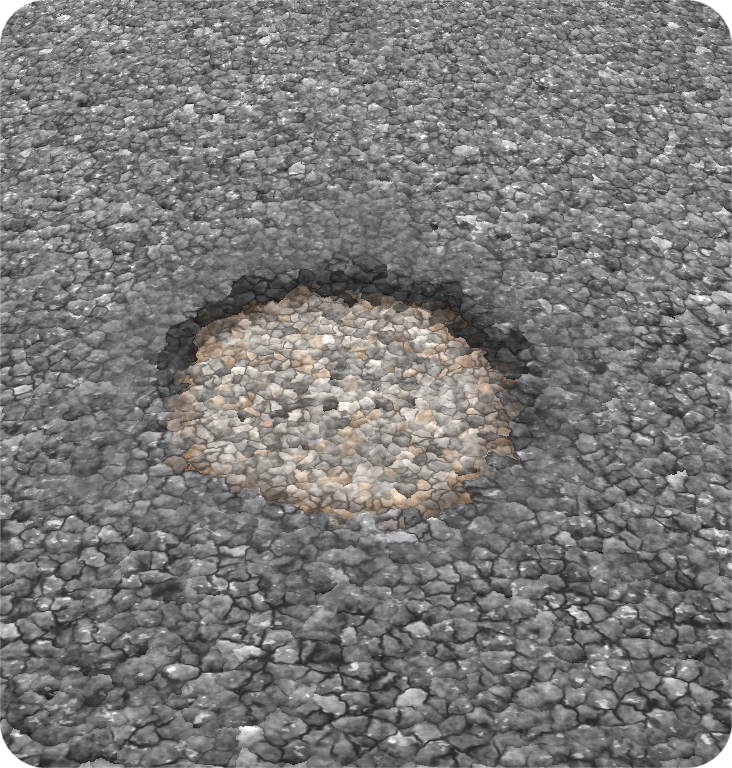
Give the GLSL for this texture, as a Shadertoy shader.

```glsl
// Worn asphalt seen at an angle, with a shallow pothole of pale gravel.
// Jittered Voronoi cells on a receding ground plane form the stones; coarse
// cell centres decide the ragged rim, and finer cells fill the gravel bed.

const float HORIZON = 1.5;
const float STRETCH = 1.45;
const float DENSITY = 43.0;

float hash(vec2 p) {
    vec3 q = fract(p.xyx * vec3(0.1031, 0.103, 0.0973));
    q += dot(q, q.yzx + 33.33);
    return fract((q.x + q.y) * q.z);
}

vec2 hash2(vec2 p) {
    return vec2(hash(p), hash(p + 57.3));
}

float noise(vec2 p) {
    vec2 i = floor(p), f = fract(p);
    f = f * f * (3.0 - 2.0 * f);
    return mix(mix(hash(i), hash(i + vec2(1, 0)), f.x),
               mix(hash(i + vec2(0, 1)), hash(i + 1.0), f.x), f.y);
}

// Each octave is turned to hide the lattice.
float fbm(vec2 p) {
    mat2 turn = mat2(1.6, 1.2, -1.2, 1.6);
    vec2 a = turn * p, b = turn * a;
    return 0.5 * noise(p) + 0.32 * noise(a + 7.0) + 0.18 * noise(b + 19.0);
}

// Canvas position to ground plane and back; stones shrink with distance.
vec2 toGround(vec2 p) {
    float depth = HORIZON - p.y;
    return DENSITY * vec2((p.x - 0.476) / depth, -STRETCH * log(depth));
}

vec2 toCanvas(vec2 g) {
    float depth = exp(-g.y / (DENSITY * STRETCH));
    return vec2(g.x / DENSITY * depth + 0.476, HORIZON - depth);
}

// Nearest stone: xy = offset from its centre, z = gap to neighbour; id = cell.
vec3 stones(vec2 g, out vec2 id) {
    vec2 cell = floor(g), offset = vec2(0);
    float near = 9.0, next = 9.0;
    for (int j = -1; j <= 1; j++)
    for (int i = -1; i <= 1; i++) {
        vec2 c = cell + vec2(i, j);
        vec2 r = g - c - hash2(c);
        float d = length(r);
        if (d < near) { next = near; near = d; offset = r; id = c; }
        else next = min(next, d);
    }
    return vec3(offset, next - near);
}

// Pothole outline in relative radii: an oval cut off at the lower left.
float pothole(vec2 p) {
    vec2 r = (p - vec2(0.442, 0.472)) / vec2(0.222, 0.155);
    float cut = dot(p - vec2(0.26, 0.388), vec2(-0.31, -0.95)) / 0.155;
    return max(length(r) - 1.0, cut) + 0.13 * (noise(p * 22.0) - 0.5);
}

float blob(vec2 p, vec2 centre, vec2 radii) {
    return exp(-dot((p - centre) / radii, (p - centre) / radii));
}

vec3 tarStone(float pick, float y) {
    float tone = mix(0.46, 0.53, smoothstep(0.0, 0.9, y)) + 0.16 * (pick - 0.5);
    tone += 0.17 * smoothstep(0.94, 1.0, pick);
    return tone * vec3(0.995, 0.99, 1.01);
}

vec3 gravelStone(float pick, float tint, float edge) {
    vec3 c = mix(vec3(0.57, 0.56, 0.55), vec3(0.86, 0.83, 0.8), pick);
    c = mix(c, vec3(0.78, 0.68, 0.58), 0.75 * smoothstep(0.8, 1.0, tint + 0.12 * edge));
    return c * mix(0.72, 1.0, smoothstep(0.04, 0.25, tint));
}

void mainImage(out vec4 fragColor, in vec2 fragCoord) {
    vec2 p = fragCoord / iResolution.y;
    float aspect = iResolution.x / iResolution.y;

    // Crooked stone outlines
    vec2 g = toGround(p);
    vec2 warped = g + 0.75 * (vec2(fbm(g * 1.5), fbm(g * 1.5 + 31.0)) - 0.5);
    vec2 id;
    vec3 s = stones(warped, id);
    float d = pothole(toCanvas(warped - s.xy)) + 0.12 * (hash(id + 3.0) - 0.5);
    float ring = pothole(p);

    // Zones: gravel bed, shaded upper wall, smooth tar around it
    float bed = 1.0 - smoothstep(-0.06, 0.06, d);
    vec2 dir = normalize(p - vec2(0.442, 0.472));
    float wall = smoothstep(-0.12, 0.0, d) * (1.0 - smoothstep(0.08, 0.26, d));
    wall *= smoothstep(-0.1, 0.35, dir.y);
    wall = max(wall, 0.5 * blob(p, vec2(0.69, 0.47), vec2(0.045, 0.07)) * (1.0 - bed));
    float smear = smoothstep(0.1, 0.25, ring) * (1.0 - smoothstep(0.3, 0.75, ring));
    smear *= 0.5 + 0.3 * smoothstep(0.1, 0.7, dir.y - 0.4 * dir.x);
    smear = max(smear, 0.9 * blob(p, vec2(0.46, 0.72), vec2(0.09, 0.035)));
    smear = max(smear, blob(p, vec2(0.115, 0.365), vec2(0.055, 0.022)));
    smear *= (1.0 - bed) * (1.0 - wall);

    // Finer stones replace the coarse ones in the bed
    if (bed > 0.5) s = stones(warped * 1.45 + 71.0, id);
    float pick = hash(id + 11.0), tint = hash(id + 83.0);

    // Stone colour, tilted facets and sky light
    vec3 col = mix(tarStone(pick, p.y), gravelStone(pick, tint, 1.0 + ring), bed);
    vec2 tilt = hash2(id + 5.0) - 0.5;
    float grain = fbm(g * 3.0) - 0.5;
    col += 0.18 * s.y + 0.3 * dot(s.xy, tilt) + 0.42 * grain;
    float glint = smoothstep(0.66, 0.8, fbm(g * vec2(2.0, 2.6) + 40.0));
    col += 0.3 * glint * (1.0 - bed);

    // Dark crevices in uneven pockets, softer far away
    float gap = 1.0 - smoothstep(0.0, 0.3, s.z);
    float pocket = smoothstep(0.3, 0.7, fbm(g * 0.9 + 9.0));
    float depth = mix(0.95, 0.5, p.y) * (0.15 + 0.85 * pocket);
    col = mix(col, mix(vec3(0.15, 0.14, 0.15), vec3(0.33, 0.3, 0.28), bed), gap * depth);

    // Tar film, wall shadow and dim gravel beside the rim
    vec3 film = vec3(0.43, 0.435, 0.45) + 0.2 * grain;
    col = mix(col, film, 0.7 * smear);
    col *= 1.0 - 0.55 * wall;
    col *= 1.0 - bed * 0.28 * smoothstep(-0.25, 0.05, ring) * vec3(0.75, 1.0, 1.2);
    col *= 0.95 + 0.12 * fbm(p * 9.0);

    // White rounded corners
    vec2 halfSize = vec2(aspect, 1.0) * 0.5;
    vec2 q = abs(p - halfSize) - halfSize + 0.06;
    float outside = length(max(q, 0.0)) - 0.06;
    float px = 1.0 / iResolution.y;
    col = mix(col, vec3(1), smoothstep(-px, px, outside));
    fragColor = vec4(clamp(col, 0.0, 1.0), 1.0);
}
```
